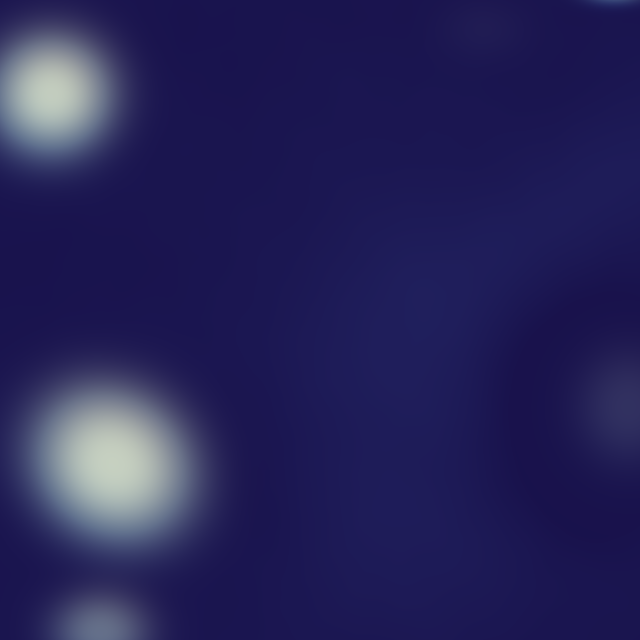
A Shadertoy shader for this background:

```glsl
const vec3 NIGHT = vec3(0.096, 0.071, 0.298);
const vec3 HAZE  = vec3(0.122, 0.118, 0.357);
const vec3 STEEL = vec3(0.400, 0.445, 0.545);
const vec3 CREAM = vec3(0.775, 0.815, 0.755);

// Offset from a centre, turned by an angle and scaled by the radii
float ellipseDistance(vec2 p, vec2 centre, vec2 radii, float angle) {
    float c = cos(angle), s = sin(angle);
    vec2 d = p - centre;
    return length(vec2(c * d.x + s * d.y, c * d.y - s * d.x) / radii);
}

// Soft falloff: a higher power gives a flatter core
float glow(vec2 p, vec2 centre, vec2 radii, float angle, float power) {
    return exp(-pow(ellipseDistance(p, centre, radii, angle), power));
}

// Combined brightness of the out-of-focus lights
float lights(vec2 p) {
    float upper = glow(p, vec2(0.080, 0.852), vec2(0.093, 0.091), 0.0, 2.4);
    float lower = glow(p, vec2(0.176, 0.275), vec2(0.127, 0.111), -0.65, 2.6);
    float base  = glow(p, vec2(0.157, 0.012), vec2(0.076, 0.062), 0.0, 2.3);
    float right = glow(p, vec2(0.982, 0.364), vec2(0.080, 0.088), 0.0, 2.3);
    float top   = glow(p, vec2(0.960, 1.012), vec2(0.045, 0.017), 0.0, 2.0);
    float faint = glow(p, vec2(0.755, 0.953), vec2(0.070, 0.050), 0.0, 2.0);
    return 0.98 * upper + lower + 0.44 * base
         + 0.145 * right + 0.42 * top + 0.038 * faint;
}

// Broad veil with darker hollows
float veil(vec2 p) {
    float body   = glow(p, vec2(0.635, 0.480), vec2(0.230, 0.280), -0.25, 2.0);
    float arm    = glow(p, vec2(0.960, 0.710), vec2(0.330, 0.110), 0.60, 2.0);
    float foot   = glow(p, vec2(0.650, 0.130), vec2(0.270, 0.180), 0.0, 2.0);
    float hollow = glow(p, vec2(0.900, 0.370), vec2(0.150, 0.210), 0.0, 2.6);
    float shade  = glow(p, vec2(0.390, 0.220), vec2(0.090, 0.160), 0.0, 2.0);
    return 0.15 + 0.75 * body + 0.60 * arm + 0.45 * foot
         - 0.85 * hollow - 0.25 * shade;
}

// Layered sines for a slight unevenness
float mottling(vec2 p) {
    float sum = 0.0, amplitude = 0.5;
    for (int i = 0; i < 4; i++) {
        p = mat2(0.8, 0.6, -0.6, 0.8) * p * 1.8 + 1.7;
        sum += amplitude * sin(p.x + sin(p.y)) * sin(p.y);
        amplitude *= 0.5;
    }
    return sum;
}

// Dark blue through steel to cream
vec3 lightRamp(vec3 dark, vec3 amount) {
    vec3 rise = mix(dark, STEEL, clamp(amount / 0.45, 0.0, 1.0));
    return mix(rise, CREAM, clamp((amount - 0.45) / 0.55, 0.0, 1.0));
}

void mainImage(out vec4 fragColor, in vec2 fragCoord) {
    vec2 uv = fragCoord / iResolution.xy;

    // Background veil
    float haze = clamp(veil(uv) + 0.10 * mottling(uv * 7.0), 0.0, 1.2);
    vec3 dark = mix(NIGHT, HAZE, haze);

    // Colour fringe: warm towards upper right, cool towards lower left
    vec2 fringe = vec2(0.0015, 0.0030);
    vec3 amount = vec3(lights(uv - fringe), lights(uv), lights(uv + fringe));

    fragColor = vec4(lightRamp(dark, amount), 1.0);
}
```
